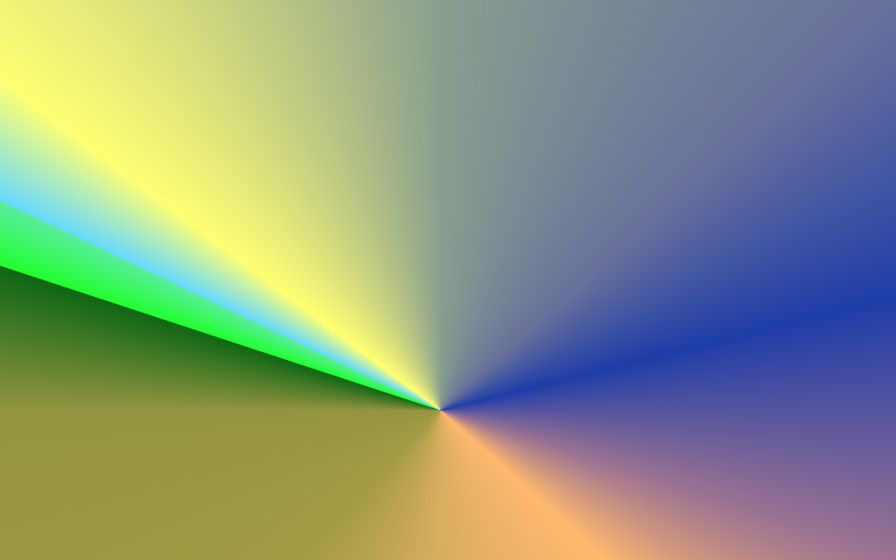
Write a WebGL 1 fragment shader that draws this background.

```glsl
precision highp float;
// Conic gradient: coloured rays sweeping clockwise around a low central point.

uniform vec2 u_resolution;

// Hub of the sweep, as a fraction of the canvas
const vec2 CENTER = vec2(0.4915, 0.267);

// Ray angles in degrees, clockwise from straight up
const float SLATE_ANGLE = 48.0;
const float BLUE_ANGLE = 76.0;
const float MAUVE_ANGLE = 108.0;
const float ORANGE_ANGLE = 132.0;
const float AMBER_ANGLE = 180.0;
const float KHAKI_ANGLE = 222.0;
const float OLIVE_ANGLE = 270.0;
const float GREEN_EDGE = 288.2;
const float SKY_EDGE = 295.5;
const float YELLOW_ANGLE = 307.0;
const float FULL_TURN = 360.0;

// Ray colours
const vec3 SAGE = vec3(0.54, 0.62, 0.56);
const vec3 SLATE = vec3(0.41, 0.44, 0.61);
const vec3 BLUE = vec3(0.12, 0.24, 0.66);
const vec3 MAUVE = vec3(0.61, 0.45, 0.57);
const vec3 ORANGE = vec3(1.0, 0.72, 0.43);
const vec3 AMBER = vec3(0.85, 0.68, 0.37);
const vec3 KHAKI = vec3(0.65, 0.61, 0.28);
const vec3 OLIVE = vec3(0.58, 0.58, 0.25);
const vec3 DARK_GREEN = vec3(0.05, 0.40, 0.08);
const vec3 BRIGHT_GREEN = vec3(0.13, 1.0, 0.18);
const vec3 MINT = vec3(0.35, 0.93, 0.62);
const vec3 SKY = vec3(0.40, 0.85, 1.0);
const vec3 YELLOW = vec3(1.0, 1.0, 0.45);

// Linear ramp from 0 to 1 between two angles
float ramp(float from, float to, float angle) {
  return clamp((angle - from) / (to - from), 0.0, 1.0);
}

void main() {
  // Polar coordinates around the hub, in canvas heights
  vec2 ray = (gl_FragCoord.xy - CENTER * u_resolution) / u_resolution.y;
  float angle = mod(degrees(atan(ray.x, ray.y)), FULL_TURN);
  float softness = degrees(0.6 / (u_resolution.y * max(length(ray), 0.001)));

  // Smooth sweep from the top, through the right and bottom
  vec3 color = mix(SAGE, SLATE, ramp(0.0, SLATE_ANGLE, angle));
  color = mix(color, BLUE, ramp(SLATE_ANGLE, BLUE_ANGLE, angle));
  color = mix(color, MAUVE, ramp(BLUE_ANGLE, MAUVE_ANGLE, angle));
  color = mix(color, ORANGE, ramp(MAUVE_ANGLE, ORANGE_ANGLE, angle));
  color = mix(color, AMBER, ramp(ORANGE_ANGLE, AMBER_ANGLE, angle));
  color = mix(color, KHAKI, ramp(AMBER_ANGLE, KHAKI_ANGLE, angle));
  color = mix(color, OLIVE, ramp(KHAKI_ANGLE, OLIVE_ANGLE, angle));
  color = mix(color, DARK_GREEN, ramp(OLIVE_ANGLE, GREEN_EDGE, angle));

  // Green wedge and sky glow, each starting at a crisp edge
  vec3 wedge = mix(BRIGHT_GREEN, MINT, ramp(GREEN_EDGE, SKY_EDGE, angle));
  vec3 glow = mix(SKY, YELLOW, ramp(SKY_EDGE, YELLOW_ANGLE, angle));
  glow = mix(glow, SAGE, ramp(YELLOW_ANGLE, FULL_TURN, angle));
  color = mix(color, wedge, ramp(GREEN_EDGE - softness, GREEN_EDGE + softness, angle));
  color = mix(color, glow, ramp(SKY_EDGE - softness, SKY_EDGE + softness, angle));

  gl_FragColor = vec4(color, 1.0);
}
```
